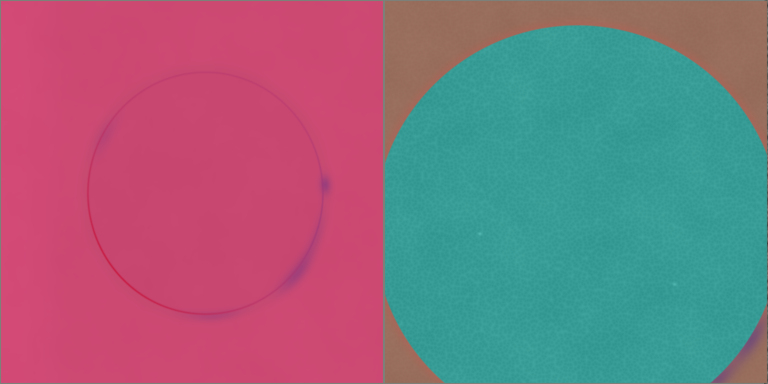
This texture map is drawn by a Shadertoy shader. Its source:

```glsl
// Two-panel texture map: a pink panel with a faint embossed ring, and a brown panel with a teal disc.

vec2 hash2(vec2 cell) {
    vec2 q = vec2(dot(cell, vec2(127.1, 311.7)), dot(cell, vec2(269.5, 183.3)));
    return fract(sin(q) * 43758.545);
}

// Distance to the nearest scattered cell point
float cellular(vec2 p) {
    vec2 cell = floor(p), local = fract(p);
    float nearest = 2.0;
    for (int y = -1; y <= 1; y++)
        for (int x = -1; x <= 1; x++) {
            vec2 offset = vec2(x, y);
            nearest = min(nearest, length(offset + hash2(cell + offset) - local));
        }
    return nearest;
}

// Soft cloudy variation from layered, rotated sines
float mottle(vec2 p) {
    float sum = 0.0, weight = 0.5;
    for (int i = 0; i < 5; i++) {
        sum += weight * sin(p.x + 1.7 * sin(p.y)) * sin(p.y + 1.3 * sin(p.x));
        p = mat2(1.5, 1.1, -1.1, 1.5) * p + 2.3;
        weight *= 0.65;
    }
    return sum;
}

// Window around a direction, seamless across the full turn
float arc(float angle, float middle, float width) {
    return exp((cos(angle - middle) - 1.0) / (width * width));
}

float band(float dist, float width) {
    return exp(-dist * dist / (width * width));
}

vec3 pinkPanel(vec2 p, float pixel) {
    vec2 d = p - vec2(0.535, 0.497);
    float dist = (length(d / vec2(0.306, 0.315)) - 1.0) * 0.31;
    float angle = atan(d.y, d.x);
    float inside = smoothstep(pixel, -pixel, dist);
    vec3 purple = vec3(0.55, 0.23, 0.50);

    vec3 col = mix(vec3(0.802, 0.287, 0.449), vec3(0.782, 0.278, 0.441), inside);
    col += vec3(0.025, 0.0, 0.015) * smoothstep(0.2, 0.0, p.x);
    col += 0.006 * mottle(p * 9.0);

    // Faint shade outside the ring, then purple smudges along it
    col = mix(col, vec3(0.72, 0.29, 0.42), 0.25 * band(dist - 0.008, 0.018) * (1.0 - inside));
    float smudge = 0.75 * arc(angle, 0.07, 0.055) * band(dist - 0.007, 0.014);
    smudge += 0.60 * arc(angle, -0.73, 0.13) * band(dist - 0.008, 0.018);
    smudge += 0.32 * arc(angle, -0.40, 0.17) * band(dist - 0.003, 0.014);
    smudge += 0.28 * arc(angle, 2.62, 0.12) * band(dist + 0.006, 0.018);
    smudge += 0.35 * arc(angle, -1.50, 0.17) * band(dist - 0.006, 0.012);
    col = mix(col, purple, min(smudge, 1.0));

    // Thin rim: red at lower left, muted violet at right
    float rim = band(dist, max(0.0028, pixel * 0.8));
    float redSide = arc(angle, -2.45, 0.75);
    vec3 rimColor = mix(vec3(0.70, 0.21, 0.43), vec3(0.78, 0.10, 0.25), redSide);
    rimColor = mix(rimColor, vec3(0.58, 0.20, 0.48), arc(angle, -0.15, 0.4));
    return mix(col, rimColor, rim * (0.4 + 0.45 * redSide));
}

vec3 tealPanel(vec2 p, float pixel) {
    vec2 d = p - vec2(1.504, 0.404);
    float dist = length(d) - 0.530;
    float angle = atan(d.y, d.x);
    float grain = cellular(p * 110.0) - 0.45;

    // Brown ground with a warm edge and a purple smudge at lower right
    vec3 ground = vec3(0.595, 0.428, 0.358) + 0.012 * mottle(p * 12.0) + 0.015 * grain;
    ground = mix(ground, vec3(0.68, 0.39, 0.34), 0.6 * band(dist, 0.016));
    float smudge = arc(angle, -0.57, 0.09) + 0.9 * arc(angle, -0.82, 0.07);
    ground = mix(ground, vec3(0.46, 0.31, 0.46), min(smudge, 1.0) * band(dist - 0.006, 0.022));

    // Grained teal disc with two pale flecks
    vec3 disc = vec3(0.218, 0.612, 0.588);
    disc += vec3(0.016, 0.014, 0.013) * mottle(p * 14.0) + 0.045 * grain;
    float flecks = band(length((p - vec2(1.25, 0.391)) * vec2(0.6, 1.0)), 0.004)
                 + band(length(p - vec2(1.757, 0.260)), 0.005);
    disc += 0.10 * flecks;

    return mix(disc, ground, smoothstep(-pixel, pixel, dist));
}

void mainImage(out vec4 fragColor, in vec2 fragCoord) {
    vec2 p = fragCoord / iResolution.xy * vec2(2.0, 1.0);
    float pixel = 1.0 / iResolution.y;
    vec3 col = p.x < 1.0 ? pinkPanel(p, pixel) : tealPanel(p, pixel);

    // Grey frame around each square panel
    vec2 toEdge = 0.5 - abs(vec2(fract(p.x), p.y) - 0.5);
    float edge = min(toEdge.x, toEdge.y);
    float frame = 1.0 - smoothstep(0.003 - 0.5 * pixel, 0.003 + 0.5 * pixel, edge);
    vec3 grey = vec3(0.49, 0.50, 0.47);
    grey *= 1.0 - 0.5 * step(1.99, p.x) * cellular(p * 90.0);
    fragColor = vec4(mix(col, grey, frame), 1.0);
}
```
